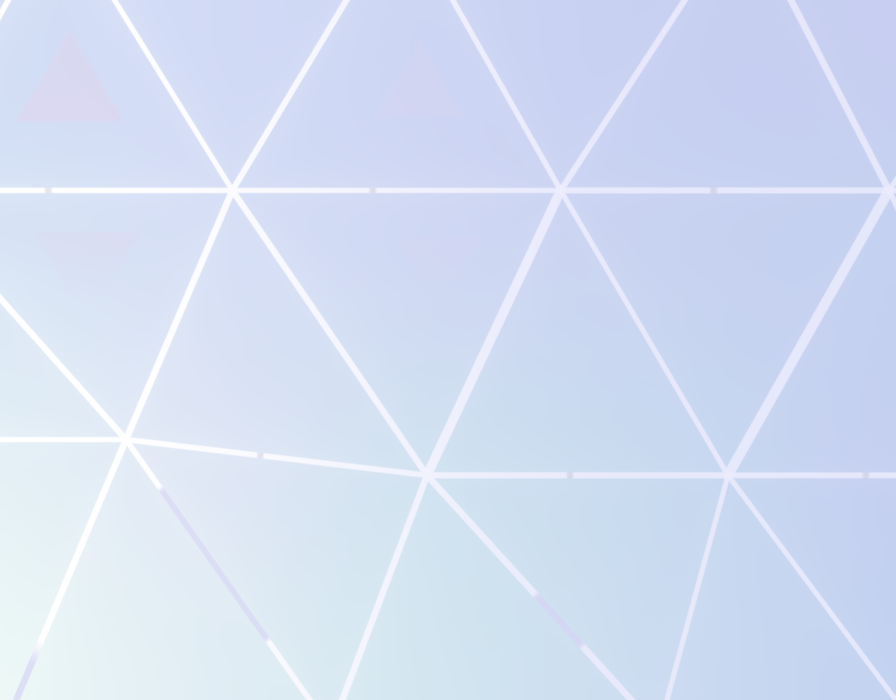
Write a WebGL 2 fragment shader that draws this pattern.

```glsl
#version 300 es
precision highp float;

uniform vec2 u_resolution;
out vec4 fragColor;

#define HALF_WIDTH 0.0042
#define WIDTH_JITTER 0.3
#define WIDE_STRUT 1.75
#define GLOW 0.16
#define GLOW_REACH 0.022
#define WEAR 0.75
#define TICK 0.4
#define GHOST 0.5
#define TINT_VARIATION 0.022

const vec3 LINE_LEFT = vec3(1.0);
const vec3 LINE_RIGHT = vec3(0.92, 0.92, 0.99);
const vec3 WORN = vec3(0.79, 0.80, 0.94);
const vec3 TICK_GREY = vec3(0.70, 0.71, 0.80);
const vec3 PINK = vec3(0.88, 0.83, 0.93);

float hash(vec2 p) {
    return fract(sin(dot(p, vec2(127.1, 311.7))) * 43758.5453);
}

float noise(vec2 p) {
    vec2 i = floor(p), f = fract(p);
    f = f * f * (3.0 - 2.0 * f);
    return mix(mix(hash(i), hash(i + vec2(1, 0)), f.x),
               mix(hash(i + vec2(0, 1)), hash(i + vec2(1, 1)), f.x), f.y);
}

// Joint of the slightly warped triangular lattice, rows counted from the top
vec2 joint(int row, int column) {
    const vec4 start = vec4(0.083, -0.137, -0.25, -0.463);
    const vec4 pitch = vec4(0.490, 0.469, 0.430, 0.468);
    const vec4 level = vec4(1.13, 0.728, 0.321, -0.043);
    float k = float(column);
    vec2 p = vec2(start[row] + pitch[row] * k, level[row]);
    if (row == 2 && column < 2) p.y += 0.051;
    if (row == 3) p.x -= 0.097 * max(k - 3.0, 0.0);
    return p;
}

// Distance to a segment and the position along it
vec2 segment(vec2 p, vec2 a, vec2 b) {
    vec2 ab = b - a;
    float t = clamp(dot(p - a, ab) / dot(ab, ab), 0.0, 1.0);
    return vec2(length(p - a - ab * t), t);
}

float band(float t, float centre, float halfLength, float soft) {
    return 1.0 - smoothstep(halfLength - soft, halfLength + soft, abs(t - centre));
}

float triangle(vec2 p, float radius) {
    return max(abs(p.x) * 0.866 + p.y * 0.5, -p.y) - radius;
}

vec3 sky(vec2 uv, vec2 p) {
    vec3 top = mix(vec3(0.83, 0.865, 0.965), vec3(0.77, 0.815, 0.94), smoothstep(0.0, 0.9, uv.x));
    vec3 bottom = mix(vec3(0.935, 0.96, 0.97), vec3(0.76, 0.82, 0.94), uv.x);
    vec3 c = mix(bottom, top, smoothstep(0.0, 0.95, uv.y));
    // Teal haze low in the middle
    vec2 h = (uv - vec2(0.5, 0.2)) / vec2(0.32, 0.42);
    c += vec3(-0.02, 0.003, -0.012) * exp(-dot(h, h));
    return c + (noise(p * 3.1 + 4.0) - 0.5) * TINT_VARIATION * vec3(1.0, -0.6, 0.5);
}

void main() {
    vec2 p = gl_FragCoord.xy / u_resolution.y;
    vec2 uv = gl_FragCoord.xy / u_resolution;
    float soft = max(0.0016, 1.0 / u_resolution.y);
    vec3 color = sky(uv, p);

    // Faint reflected triangles, upright above and inverted below
    for (int i = 0; i < 4; i++) {
        float column = float(i % 2), lower = float(i / 2);
        vec2 q = p - vec2(0.1 + 0.5 * column + 0.025 * lower, 0.87 - 0.245 * lower);
        q.y *= 1.0 - 2.0 * lower;
        float inside = 1.0 - smoothstep(-0.003, 0.003, triangle(q, 0.044 - 0.009 * column));
        float fade = mix(1.0, smoothstep(-0.07, 0.05, -q.y), lower);
        color = mix(color, PINK, inside * fade * GHOST * (1.0 - 0.45 * column) * (1.0 - 0.4 * lower));
    }

    // Struts from each joint: right, down left, down right
    vec3 lineColor = mix(LINE_LEFT, LINE_RIGHT, smoothstep(0.1, 0.75, uv.x));
    float glow = 0.0;
    for (int row = 0; row < 3; row++)
    for (int column = 0; column < 5; column++)
    for (int side = 0; side < 3; side++) {
        vec2 a = joint(row, column);
        vec2 b = side == 0 ? joint(row, column + 1) : joint(row + 1, column + side - 1);
        vec2 s = segment(p, a, b);
        float k = float(column);
        float seed = hash(vec2(k + 5.0 * float(row), float(side)));
        float width = HALF_WIDTH * (1.0 + WIDTH_JITTER * (seed - 0.5));
        if (row == 1 && side == 1 && column > 1) width *= WIDE_STRUT;

        // Worn stretches on the lowest struts and small ticks elsewhere
        vec3 strut = lineColor;
        if (row == 2 && side == 2)
            strut = mix(strut, WORN, WEAR * band(s.y, 0.29 + 0.14 * k, 0.42 - 0.16 * k, 0.01));
        if (row == 2 && side == 1 && column == 1)
            strut = mix(strut, WORN, WEAR * band(s.y, 0.83, 0.1, 0.05));
        if (side == 0)
            strut = mix(strut, TICK_GREY, TICK * band(s.y, 0.42 + 0.08 * seed, 0.01, 0.006));

        float cover = 1.0 - smoothstep(width - soft, width + soft, s.x);
        glow = max(glow, exp(-s.x / GLOW_REACH));
        color = mix(color, strut, cover * mix(1.0, 0.85, uv.x));
    }
    color = mix(color, lineColor, GLOW * glow * (1.0 - 0.6 * uv.x));
    fragColor = vec4(color, 1.0);
}
```
